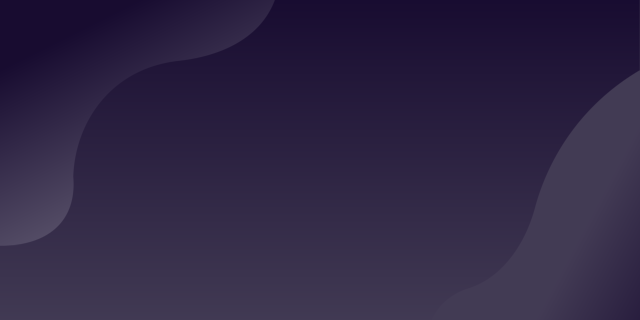
A WebGL 1 fragment shader for this background:

```glsl
precision highp float;
// Dusky violet backdrop: a vertical gradient with two wavy corner shapes.
// Each wavy outline is a chain of cubic curves that descend in y; the curve
// is solved for the pixel's height to get a smooth signed edge distance.

uniform vec2 u_resolution;

const vec3 NIGHT = vec3(0.094, 0.047, 0.190);
const vec3 DUSK  = vec3(0.255, 0.226, 0.326);
const vec3 HAZE  = vec3(0.340, 0.312, 0.408);
const vec3 SLATE = vec3(0.260, 0.230, 0.330);
const vec3 PLUM  = vec3(0.140, 0.095, 0.228);

vec2 cubic(vec2 a, vec2 b, vec2 c, vec2 d, float t) {
  float s = 1.0 - t;
  return s * s * s * a + 3.0 * s * t * (s * b + t * c) + t * t * t * d;
}

vec2 cubicTangent(vec2 a, vec2 b, vec2 c, vec2 d, float t) {
  float s = 1.0 - t;
  return s * s * (b - a) + 2.0 * s * t * (c - b) + t * t * (d - c);
}

// Approximate signed distance to a descending curve, positive on its right
float curveSide(vec2 p, vec2 a, vec2 b, vec2 c, vec2 d) {
  float t = 0.5;
  float halfStep = 0.25;
  for (int i = 0; i < 16; i++) {
    t += cubic(a, b, c, d, t).y > p.y ? halfStep : -halfStep;
    halfStep *= 0.5;
  }
  vec2 tangent = normalize(cubicTangent(a, b, c, d, t));
  return (p.x - cubic(a, b, c, d, t).x) * abs(tangent.y);
}

// Upper left shape, negative inside
float leftShape(vec2 p) {
  vec2 shoulder = vec2(0.560, 0.810);
  vec2 waist = vec2(0.229, 0.448);
  vec2 foot = vec2(0.0, 0.232);
  if (p.y > shoulder.y)
    return curveSide(p, vec2(0.859, 1.0), vec2(0.820, 0.896), vec2(0.716, 0.828), shoulder);
  if (p.y > waist.y)
    return curveSide(p, shoulder, vec2(0.339, 0.786), vec2(0.234, 0.609), waist);
  float side = curveSide(p, waist, vec2(0.240, 0.318), vec2(0.161, 0.232), foot);
  return max(side, foot.y - p.y);
}

// Lower right shape, negative inside
float rightShape(vec2 p) {
  vec2 bend = vec2(1.674, 0.359);
  vec2 ledge = vec2(1.464, 0.099);
  if (p.y > bend.y)
    return -curveSide(p, vec2(2.0, 0.781), vec2(1.823, 0.677), vec2(1.719, 0.518), bend);
  if (p.y > ledge.y)
    return -curveSide(p, bend, vec2(1.641, 0.229), vec2(1.563, 0.130), ledge);
  return -curveSide(p, ledge, vec2(1.406, 0.081), vec2(1.367, 0.042), vec2(1.349, 0.0));
}

// Linear blend between two colours from start to end
vec3 ramp(vec2 p, vec2 start, vec2 end, vec3 from, vec3 to) {
  vec2 axis = end - start;
  return mix(from, to, clamp(dot(p - start, axis) / dot(axis, axis), 0.0, 1.0));
}

float coverage(float distance, float pixel) {
  return 1.0 - smoothstep(-0.75 * pixel, 0.75 * pixel, distance);
}

void main() {
  // The canvas spans 2 by 1 units
  vec2 p = gl_FragCoord.xy / u_resolution * vec2(2.0, 1.0);
  float pixel = 1.0 / u_resolution.y;

  vec3 color = mix(DUSK, NIGHT, p.y);

  vec3 leftColor = ramp(p, vec2(0.0, 0.78), vec2(0.25, 0.28), NIGHT, HAZE);
  color = mix(color, leftColor, coverage(leftShape(p), pixel));

  vec3 rightColor = ramp(p, vec2(1.68, 0.01), vec2(1.98, -0.15), SLATE, PLUM);
  color = mix(color, rightColor, coverage(rightShape(p), pixel));

  gl_FragColor = vec4(color, 1.0);
}
```
